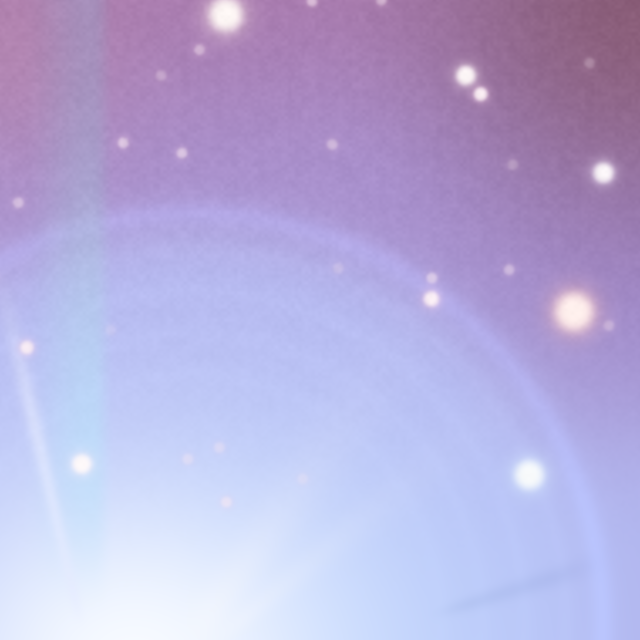
Give the GLSL for this background, as a three.js fragment shader.

```glsl
// Draws a violet starry sky with a blue halo, light rays and a white glow from below.
varying vec2 vUv;

const vec2 SOURCE = vec2(0.21, -0.04);
const vec2 HALO_CENTER = vec2(0.30, 0.025);
const float HALO_RADIUS = 0.65;
const vec3 WHITE = vec3(1.0, 0.99, 0.98);
const vec3 PINK = vec3(0.95, 0.80, 0.90);

float hash(vec2 p) {
  return fract(sin(dot(p, vec2(127.1, 311.7))) * 43758.5453);
}

float noise(vec2 p) {
  vec2 i = floor(p);
  vec2 f = fract(p);
  f = f * f * (3.0 - 2.0 * f);
  float low = mix(hash(i), hash(i + vec2(1.0, 0.0)), f.x);
  float high = mix(hash(i + vec2(0.0, 1.0)), hash(i + 1.0), f.x);
  return mix(low, high, f.y);
}

float bell(float x, float width) {
  return exp(-x * x / (width * width));
}

// Violet above, blue below, darker plum in the upper right
vec3 skyColor(vec2 p) {
  vec3 sky = mix(vec3(0.69, 0.70, 0.93), vec3(0.66, 0.56, 0.80), smoothstep(0.1, 0.75, p.y));
  sky = mix(sky, vec3(0.66, 0.48, 0.68), smoothstep(0.68, 1.05, p.y));
  sky = mix(sky, vec3(0.60, 0.49, 0.74), 0.6 * smoothstep(0.5, 1.0, p.x) * smoothstep(0.2, 0.6, p.y));
  sky = mix(sky, vec3(0.53, 0.35, 0.44), 0.9 * smoothstep(0.55, 0.0, length(p - vec2(1.02))));
  return mix(sky, vec3(0.72, 0.53, 0.68), 0.6 * bell(length(p - vec2(0.0, 0.92)), 0.2));
}

// Soft disc with a bright rim and faint inner rings
vec3 addHalo(vec3 color, vec2 p) {
  float r = length(p - HALO_CENTER);
  float disc = 1.0 - smoothstep(HALO_RADIUS - 0.13, HALO_RADIUS + 0.06, r);
  color = mix(color, vec3(0.71, 0.74, 0.96), 0.75 * disc);
  color += vec3(0.025, 0.04, 0.055) * bell(r - HALO_RADIUS + 0.008, 0.018);
  for (int i = 1; i < 5; i++) {
    float ring = HALO_RADIUS - 0.065 * float(i);
    color += vec3(0.010, 0.012, 0.010) * bell(r - ring, 0.012);
  }
  return color;
}

// Beam that widens with distance from its origin; angle is measured from upright
float ray(vec2 p, vec2 origin, float angle, float width, float spread) {
  vec2 dir = vec2(sin(angle), cos(angle));
  vec2 q = p - origin;
  float along = dot(q, dir);
  float across = q.x * dir.y - q.y * dir.x;
  return bell(across, width + spread * max(along, 0.0)) * smoothstep(-0.02, 0.06, along);
}

vec3 addStar(vec3 color, vec2 p, vec2 center, float radius, vec3 tint, float strength) {
  float d = length(p - center) / radius;
  color = mix(color, tint, strength * 0.75 * exp(-1.3 * d * d));
  return mix(color, mix(tint, WHITE, 0.8), strength * exp(-4.0 * d * d * d * d));
}

// One faint star in some cells of a jittered grid
vec3 addFaintStars(vec3 color, vec2 p, float cells) {
  vec2 home = floor(p * cells);
  for (int j = -1; j <= 1; j++) {
    for (int i = -1; i <= 1; i++) {
      vec2 cell = home + vec2(float(i), float(j));
      vec2 jitter = vec2(hash(cell + 3.1), hash(cell + 8.7));
      float shown = step(0.72, hash(cell + 5.3));
      float strength = shown * mix(0.1, 0.45, hash(cell + 1.9));
      color = addStar(color, p, (cell + jitter) / cells, 0.012, PINK, strength);
    }
  }
  return color;
}

void main() {
  vec2 p = vUv;
  vec3 color = addHalo(skyColor(p), p);

  // Glow from below: wide blue, then pale, then white
  float d = length((p - SOURCE) * vec2(0.85, 1.0));
  color = mix(color, vec3(0.72, 0.85, 1.0), 0.75 * bell(length((p - vec2(0.4, -0.05)) * vec2(0.8, 1.0)), 0.33));
  color = mix(color, vec3(0.80, 0.86, 1.0), 0.75 * bell(d, 0.45));
  color = mix(color, vec3(0.98, 0.99, 1.0), 0.95 * bell(d, 0.25));

  // Upright cyan beam with a firmer right edge
  float beam = smoothstep(0.03, 0.14, p.x) * (1.0 - smoothstep(0.145, 0.18, p.x));
  vec3 beamColor = mix(vec3(0.73, 0.89, 0.98), vec3(0.62, 0.60, 0.76), smoothstep(0.3, 0.95, p.y));
  color = mix(color, beamColor, 0.55 * beam * smoothstep(0.02, 0.3, p.y));

  // Slanted rays
  float leftRay = ray(p, vec2(0.125, 0.03), -0.228, 0.009, 0.012);
  color = mix(color, vec3(0.90, 0.92, 1.0), 0.6 * leftRay * (1.0 - smoothstep(0.3, 0.62, p.y)));
  color = mix(color, WHITE, 0.28 * ray(p, vec2(0.30, 0.0), 0.62, 0.025, 0.07) * bell(d, 0.38));
  color = mix(color, WHITE, 0.22 * ray(p, vec2(0.34, 0.0), 0.88, 0.012, 0.06) * bell(d, 0.38));
  color -= vec3(0.035, 0.03, 0.025) * ray(p, vec2(0.68, 0.04), 1.27, 0.01, 0.03) * (1.0 - smoothstep(0.85, 0.97, p.x));

  // Stars: faint scatter, then the leading ones
  color = addFaintStars(color, p, 9.0);
  color = addStar(color, p, vec2(0.353, 0.977), 0.036, vec3(0.98, 0.90, 0.90), 1.0);
  color = addStar(color, p, vec2(0.728, 0.882), 0.021, vec3(0.95, 0.87, 0.92), 1.0);
  color = addStar(color, p, vec2(0.751, 0.853), 0.015, PINK, 0.9);
  color = addStar(color, p, vec2(0.943, 0.730), 0.022, vec3(0.92, 0.86, 0.95), 1.0);
  color = addStar(color, p, vec2(0.897, 0.513), 0.042, vec3(1.0, 0.76, 0.74), 1.0);
  color = addStar(color, p, vec2(0.827, 0.258), 0.032, vec3(0.86, 0.94, 1.0), 1.0);
  color = addStar(color, p, vec2(0.674, 0.533), 0.017, PINK, 0.9);
  color = addStar(color, p, vec2(0.128, 0.275), 0.021, vec3(0.97, 0.92, 0.98), 1.0);
  color = addStar(color, p, vec2(0.042, 0.457), 0.015, PINK, 0.8);

  // Soft grain, stronger in the darker sky
  float grain = noise(p * 190.0) + noise(p * 90.0 + 17.0) - 1.0;
  color += 0.022 * grain * smoothstep(0.0, 0.8, p.y);
  gl_FragColor = vec4(clamp(color, 0.0, 1.0), 1.0);
}
```
